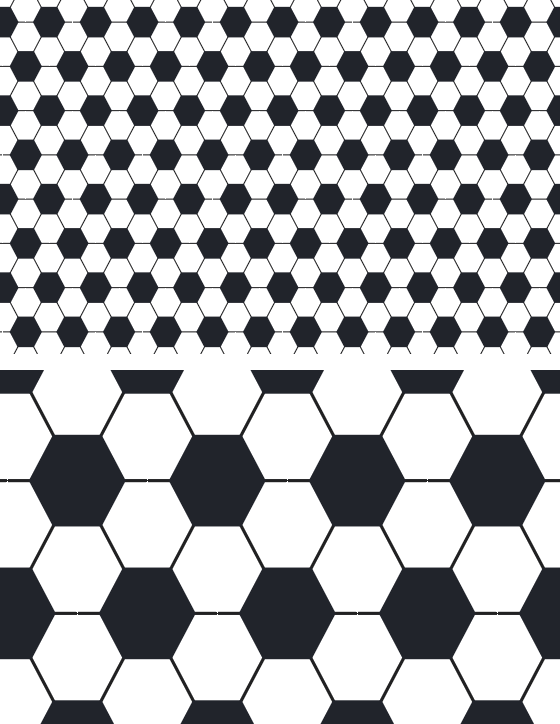
Top, the full canvas; bottom, a detail of the centre.
Write a Shadertoy shader that draws this pattern.

```glsl
// Football-style tiling: dark hexagons, each ringed by six white ones with thin seams.
// A rectangular cell holds two dark hexagons; mirror and half-turn folds reduce it
// to one triangle, where a hexagon and two seam segments are measured.

#define REPEATS vec2(12.0, 4.0)       // whole cells across and down
#define OFFSET vec2(0.052, -0.25)     // hexagon centre, in cells
#define SEAM_WIDTH 0.00188            // fraction of canvas width
#define PAPER vec3(1.0)
#define PATCH vec3(0.13, 0.14, 0.17)
#define SEAM vec3(0.13, 0.13, 0.135)

float segmentDistance(vec2 p, vec2 a, vec2 b) {
    vec2 ab = b - a;
    float t = clamp(dot(p - a, ab) / dot(ab, ab), 0.0, 1.0);
    return length(p - a - ab * t);
}

// Flat-topped hexagon in the first quadrant; third is a third of the half cell
float hexagonDistance(vec2 p, vec2 third) {
    vec2 slantNormal = normalize(third.yx);
    float slant = dot(p - vec2(2.0 * third.x, 0.0), slantNormal);
    return max(p.y - third.y, slant);
}

// Fold onto the triangle around the nearest dark hexagon
vec2 foldCell(vec2 uv, vec2 halfCell) {
    vec2 q = abs(fract(uv * REPEATS - OFFSET + 0.5) - 0.5) * 2.0;
    if (q.x + q.y > 1.0) q = 1.0 - q;
    return q * halfCell;
}

float coverage(float d) {
    return clamp(0.5 - d * iResolution.x, 0.0, 1.0);
}

void mainImage(out vec4 fragColor, in vec2 fragCoord) {
    // Lengths are in canvas widths
    vec2 canvas = iResolution.xy / iResolution.x;
    vec2 halfCell = 0.5 * canvas / REPEATS;
    vec2 third = halfCell / 3.0;
    vec2 p = foldCell(fragCoord / iResolution.xy, halfCell);

    // Seams between white hexagons: one level, one slanted
    float level = segmentDistance(p, vec2(2.0 * third.x, 0.0), vec2(halfCell.x, 0.0));
    float slanted = segmentDistance(p, third, 2.0 * third);
    float seam = min(level, slanted) - 0.5 * SEAM_WIDTH;

    // Dark patch, grown by its half seam
    float patchEdge = hexagonDistance(p, third) - 0.5 * SEAM_WIDTH;

    vec3 color = mix(PAPER, SEAM, coverage(seam));
    color = mix(color, PATCH, coverage(patchEdge));
    fragColor = vec4(color, 1.0);
}
```
